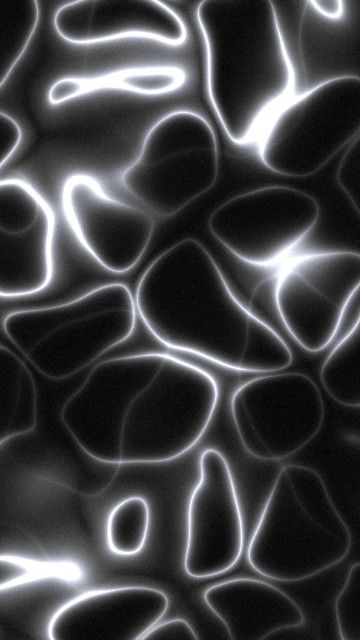
Reproduce this texture procedurally as a WebGL 2 fragment shader.

```glsl
#version 300 es
precision highp float;
// Caustic light web: bright folds outline soft, warped Voronoi cells.
// A squared noise level splits each border into two lines that cross at
// bright nodes; a faint second sheet and film grain lie on top.

uniform vec2 u_resolution;
out vec4 fragColor;

// Lengths are in canvas widths.
const float CELL_SIZE = 0.29;
const float CELL_SHARPNESS = 5.5;
const float SITE_JITTER = 0.9;
const float SIZE_VARIETY = 0.22;
const float WARP_AMOUNT = 0.12;
const float WARP_FREQ = 3.6;
const float RIPPLE_AMOUNT = 0.026;
const float RIPPLE_FREQ = 8.5;
const float SPLIT_AMOUNT = 1.5;
const float SPLIT_FREQ = 4.4;
const float LINE_WIDTH = 0.0065;
const float OUTER_GLOW = 0.022;
const float INNER_GLOW = 0.05;
const float LINE_LIGHT = 0.42;
const float GLOW_LIGHT = 0.25;
const float FOCUS_GAIN = 1.0;
const vec2 POWER_RANGE = vec2(0.28, 1.5);
const float POWER_FREQ = 3.1;
const float FAINT_LIGHT = 0.3;
const float FAINT_FREQ = 2.4;
const float BASE_LIGHT = 0.036;
const float GRAIN_CELLS = 288.0;
const float GRAIN_AMOUNT = 0.026;
const vec3 COOL_TINT = vec3(0.99, 1.005, 1.07);
const mat2 TURN = mat2(0.8, 0.6, -0.6, 0.8);
const float STEP = 0.002;

vec2 hash2(vec2 p) {
  vec3 q = fract(p.xyx * vec3(0.1031, 0.1030, 0.0973));
  q += dot(q, q.yzx + 33.33);
  return fract((q.xx + q.yz) * q.zy);
}

float noise(vec2 p) {
  vec2 i = floor(p), f = fract(p);
  f = f * f * f * (f * (f * 6.0 - 15.0) + 10.0);
  float low = mix(hash2(i).x, hash2(i + vec2(1, 0)).x, f.x);
  float high = mix(hash2(i + vec2(0, 1)).x, hash2(i + vec2(1, 1)).x, f.x);
  return mix(low, high, f.y);
}

vec2 noise2(vec2 p) {
  return vec2(noise(p + 17.3), noise(TURN * p + 51.7)) - 0.5;
}

vec2 warp(vec2 p) {
  return p + WARP_AMOUNT * noise2(p * WARP_FREQ)
           + RIPPLE_AMOUNT * noise2(TURN * p * RIPPLE_FREQ);
}

// Near 1 inside a cell, 0 along a border, negative at a junction.
float cellShare(vec2 p) {
  vec2 corner = floor(p - 0.5) - 1.0;
  float total = 0.0, squares = 0.0;
  for (int y = 0; y < 4; y++) {
    for (int x = 0; x < 4; x++) {
      vec2 id = corner + vec2(x, y);
      vec2 site = id + 0.5 + SITE_JITTER * (hash2(id + 60.0) - 0.5);
      vec2 toSite = site - p;
      float size = SIZE_VARIETY * (hash2(id + 131.0).x - 0.5);
      float weight = exp(-CELL_SHARPNESS * (dot(toSite, toSite) - size));
      total += weight;
      squares += weight * weight;
    }
  }
  return 2.0 * squares / (total * total) - 1.0;
}

float webField(vec2 p) {
  float split = SPLIT_AMOUNT * (noise(TURN * p * SPLIT_FREQ + 8.1) - 0.5);
  return cellShare(TURN * warp(p) / CELL_SIZE) - split * split;
}

float faintField(vec2 p) {
  vec2 q = TURN * warp(p) * FAINT_FREQ;
  return 0.6 * noise(q + 90.4) + 0.4 * noise(TURN * q * 1.6 + 23.8) - 0.5;
}

// Line and glow of a fold at signed distance d; negative is the lit side.
vec2 fold(float d) {
  float core = exp(-abs(d) / LINE_WIDTH);
  float glow = exp(-abs(d) / (d > 0.0 ? OUTER_GLOW : INNER_GLOW));
  return vec2(LINE_LIGHT * core, GLOW_LIGHT * glow);
}

void main() {
  vec2 p = gl_FragCoord.xy / u_resolution.x;
  vec2 dx = vec2(STEP, 0.0), dy = vec2(0.0, STEP);

  // Main web, brightest where the field flattens.
  float web = webField(p);
  float slope = length(vec2(webField(p + dx), webField(p + dy)) - web) / STEP;
  float focus = 1.0 / (1.0 + slope * slope / 50.0);
  vec2 webFold = fold(web / sqrt(slope * slope + 70.0));
  float power = mix(POWER_RANGE.x, POWER_RANGE.y,
                    smoothstep(0.15, 0.9, noise(TURN * p * POWER_FREQ + 33.0)));
  float light = BASE_LIGHT + power * (1.0 + FOCUS_GAIN * focus) * webFold.x
              + power * power * webFold.y;

  // Faint second sheet of folds.
  float sheet = faintField(p);
  float sheetSlope = length(vec2(faintField(p + dx), faintField(p + dy)) - sheet) / STEP;
  vec2 sheetFold = fold(sheet / sqrt(sheetSlope * sheetSlope + 0.6));
  light += FAINT_LIGHT * noise(TURN * p * 3.1 + 71.0) * (sheetFold.x + sheetFold.y);

  // Film grain and cool highlights.
  vec2 grain = hash2(floor(p * GRAIN_CELLS) + 7.0);
  light += GRAIN_AMOUNT * (grain.x + grain.y - 1.0);
  vec3 tint = mix(vec3(1.0), COOL_TINT, smoothstep(0.28, 0.5, light));
  fragColor = vec4(clamp(light * tint, 0.0, 1.0), 1.0);
}
```
